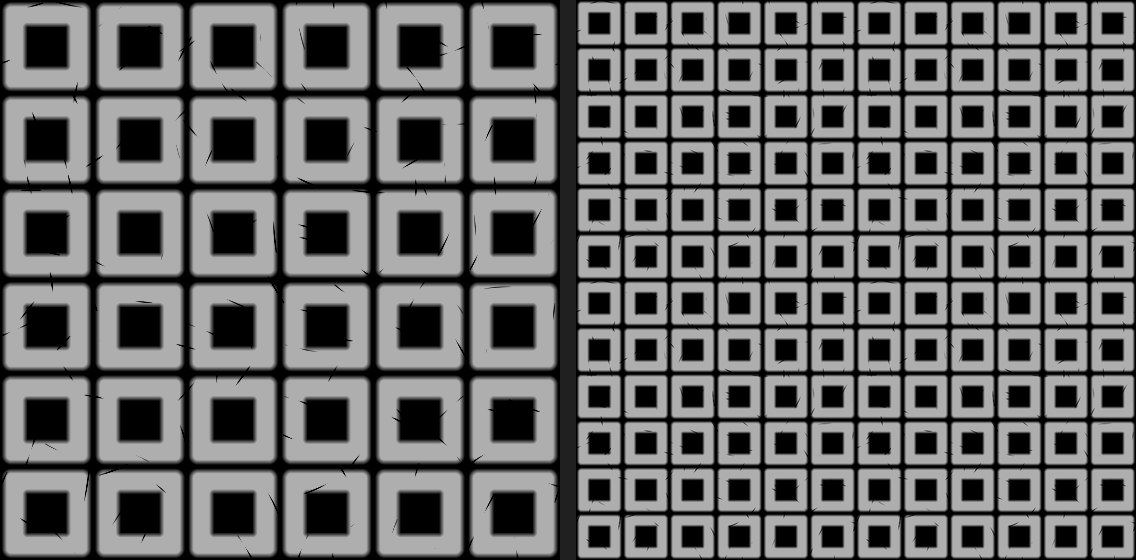
Left, the tile; right, the same tile 2 across and 2 down.
Reproduce this pattern procedurally as a Shadertoy shader.

```glsl
const float REPEATS = 6.0;          // frames across and down
const vec3 FRAME_COLOR = vec3(0.682);
const vec3 GAP_COLOR = vec3(0.0);

// Frame measures, in units of one repeat
const float HOLE_HALF = 0.204;      // half side of the fully dark hole
const float OUTER_CORE = 0.380;     // half side of the box the outer edge is rounded from
const float OUTER_RADIUS = 0.102;   // distance from that box to full darkness
const float FADE = 0.056;           // width of the soft edges

// Scratch measures, in units of one scratch cell
const float SCRATCH_GRID = 12.0;    // scratch cells across and down
const float SCRATCH_WIDTH = 0.024;
const float SCRATCH_MIN_HALF = 0.16;
const float SCRATCH_MAX_HALF = 0.42;
const float SCRATCH_BEND = 0.35;
const float SCRATCH_DEPTH = 1.7;    // in multiples of the edge fade

vec3 hash3(vec2 p) {
    vec3 q = fract(p.xyx * vec3(0.1031, 0.1030, 0.0973));
    q += dot(q, q.yxz + 33.33);
    return fract((q.xxy + q.yzz) * q.zyx);
}

float boxDistance(vec2 p, float halfSide) {
    vec2 d = abs(p) - halfSide;
    return length(max(d, 0.0)) + min(max(d.x, d.y), 0.0);
}

// Unclamped height: 0 at the dark edge, 1 where the flat face begins
float frameHeight(vec2 p) {
    float inner = boxDistance(p, HOLE_HALF);
    float outer = OUTER_RADIUS - boxDistance(p, OUTER_CORE);
    return min(inner, outer) / FADE;
}

// One thin, slightly curved stroke per cell, tapered at both ends
float scratchDepth(vec2 uv) {
    vec2 p = uv * SCRATCH_GRID;
    vec2 base = floor(p);
    float width = max(SCRATCH_WIDTH, SCRATCH_GRID / iResolution.y);
    float depth = 0.0;
    for (int y = -1; y <= 1; y++) {
        for (int x = -1; x <= 1; x++) {
            vec2 cell = base + vec2(x, y);
            vec2 id = mod(cell, SCRATCH_GRID);
            vec3 place = hash3(id + 17.0);
            vec3 shape = hash3(id + 71.0);

            float angle = 6.2832 * place.z;
            vec2 dir = vec2(cos(angle), sin(angle));
            vec2 d = p - cell - place.xy;
            float along = dot(d, dir);
            float across = dot(d, vec2(-dir.y, dir.x));
            across += SCRATCH_BEND * (shape.y - 0.5) * along * along;

            float halfLength = mix(SCRATCH_MIN_HALF, SCRATCH_MAX_HALF, shape.x);
            float taper = max(1.0 - abs(along) / halfLength, 0.0);
            float line = 1.0 - smoothstep(0.0, width, abs(across));
            float strength = SCRATCH_DEPTH * mix(0.4, 1.0, shape.z);
            depth = max(depth, strength * line * sqrt(taper));
        }
    }
    return depth;
}

void mainImage(out vec4 fragColor, in vec2 fragCoord) {
    vec2 uv = fragCoord / iResolution.xy;
    vec2 local = fract(uv * REPEATS) - 0.5;

    // Scratches cut into the height, so they show mostly near the edges
    float height = frameHeight(local) - scratchDepth(uv);
    fragColor = vec4(mix(GAP_COLOR, FRAME_COLOR, clamp(height, 0.0, 1.0)), 1.0);
}
```
